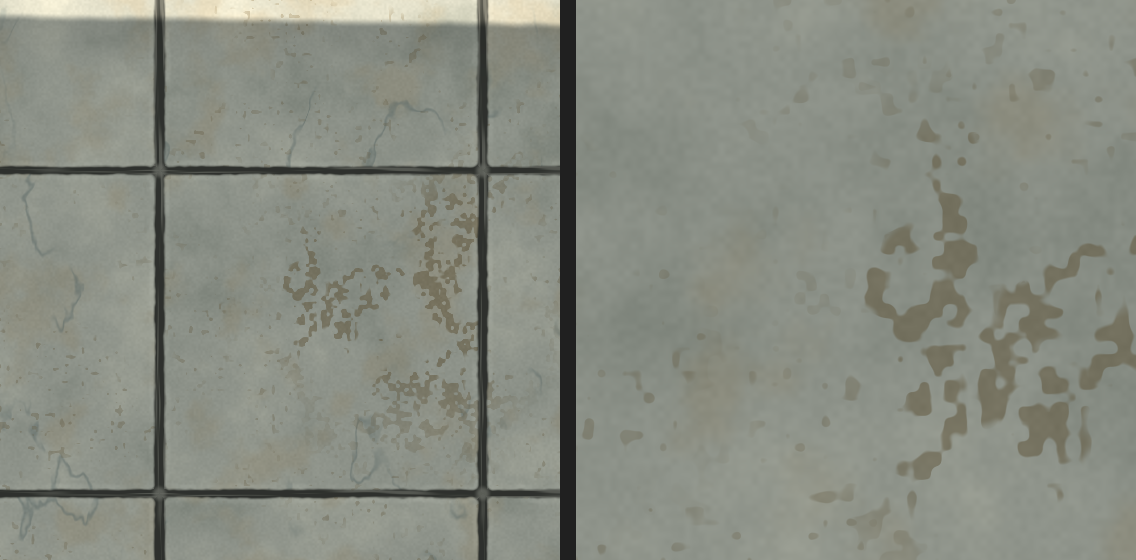
Left, the full canvas; right, a detail of the centre.
Give the GLSL for this texture, as a WebGL 1 fragment shader.

```glsl
precision highp float;
// Weathered grey-green stone tiles with dark grout, rusty specks and a sunlit strip on top.
uniform vec2 u_resolution;

const float PITCH = 0.577;                        // tile spacing
const vec2 GRID_ORIGIN = vec2(0.285, 0.1185);     // a grout crossing
const vec2 GROUT_HALF = vec2(0.0082, 0.0064);     // vertical, horizontal joints
const float CORNER_RADIUS = 0.010;
const float SUN_LEFT = 0.971;                     // shadow edge height at each side
const float SUN_RIGHT = 0.955;
const vec2 RUST_CENTER = vec2(0.72, 0.49);

const vec3 STONE_DARK = vec3(0.49, 0.515, 0.48);
const vec3 STONE_MID = vec3(0.555, 0.575, 0.54);
const vec3 STONE_LIGHT = vec3(0.61, 0.625, 0.58);
const vec3 OCHRE = vec3(0.55, 0.53, 0.45);
const vec3 RUST = vec3(0.41, 0.38, 0.29);
const vec3 VEIN = vec3(0.37, 0.42, 0.41);
const vec3 GROUT_DARK = vec3(0.18, 0.19, 0.175);
const vec3 GROUT_LIGHT = vec3(0.36, 0.37, 0.345);
const vec3 SUN_TINT = vec3(1.63, 1.55, 1.49);

float hash(vec2 p) {
  vec3 q = fract(vec3(p.xyx) * 0.1031);
  q += dot(q, q.yzx + 33.33);
  return fract((q.x + q.y) * q.z);
}

float noise(vec2 p) {
  vec2 i = floor(p), f = fract(p);
  f = f * f * (3.0 - 2.0 * f);
  return mix(mix(hash(i), hash(i + vec2(1, 0)), f.x),
             mix(hash(i + vec2(0, 1)), hash(i + vec2(1, 1)), f.x), f.y);
}

float fbm(vec2 p) {
  float sum = 0.0, amp = 0.5;
  for (int i = 0; i < 5; i++) {
    sum += amp * noise(p);
    p = mat2(1.6, 1.2, -1.2, 1.6) * p + 17.3;
    amp *= 0.5;
  }
  return sum / 0.97;
}

// Thin band along the middle contour of a noise field
float contour(float field, float width) {
  return 1.0 - smoothstep(0.0, width, abs(field - 0.5));
}

vec3 stoneColor(vec2 uv, vec2 id) {
  vec2 p = uv + 7.0 * vec2(hash(id + 3.0), hash(id + 9.0));
  // Cloudy base, slightly different and lighter towards the bottom
  float cloud = fbm(p * 9.0) - 0.5 + 0.25 * (fbm(p * 38.0) - 0.5);
  float tone = 0.52 + 0.9 * cloud + 0.16 * (0.5 - uv.y) + 0.1 * (hash(id) - 0.5);
  vec3 col = mix(STONE_DARK, STONE_MID, smoothstep(0.08, 0.5, tone));
  col = mix(col, STONE_LIGHT, smoothstep(0.45, 0.9, tone));
  col = mix(col, OCHRE, 0.45 * smoothstep(0.5, 0.75, fbm(p * 12.0 + 31.0)));

  // Bluish creases, mostly upright
  vec2 warp = 0.05 * vec2(fbm(p * 8.0), fbm(p * 8.0 + 50.0));
  float crease = contour(fbm((p + warp) * vec2(9.0, 4.5)), 0.028);
  crease *= smoothstep(0.48, 0.68, noise(p * 7.0 + 12.0));
  col = mix(col, VEIN, 0.5 * crease);

  // Branching rust made of small specks
  vec2 r = (uv - RUST_CENTER) / vec2(0.30, 0.23);
  float patchy = 0.75 * exp(-dot(r, r)) + 0.55 * noise(uv * 6.0 + 5.0);
  float path = contour(fbm(uv * 6.5 + 2.0), 0.10);
  float speck = noise(uv * 135.0) * 0.65 + noise(uv * 70.0 + 8.0) * 0.35;
  float rust = smoothstep(0.50, 0.60, speck + 0.28 * path - 0.20);
  rust *= smoothstep(0.45, 0.85, patchy) * smoothstep(0.05, 0.5, path);
  float stray = smoothstep(0.72, 0.80, speck) * smoothstep(0.45, 0.7, fbm(uv * 8.0 + 40.0));
  col = mix(col, RUST, 0.65 * max(rust, 0.6 * stray));
  return col + 0.025 * (noise(uv * 250.0) - 0.5);
}

vec3 groutColor(vec2 uv, vec2 toLine) {
  // Streaks run along whichever joint is nearer
  bool upright = abs(toLine.x) < abs(toLine.y);
  vec2 along = upright ? vec2(toLine.x, uv.y) : vec2(toLine.y, uv.x);
  along.x += 0.002 * (noise(vec2(along.y * 18.0, 4.0)) - 0.5);
  float streak = noise(vec2(along.x * 330.0 + 60.0, along.y * 11.0));
  vec3 col = mix(GROUT_DARK, GROUT_LIGHT, 0.85 * smoothstep(0.45, 0.9, streak));
  float crossing = 1.0 - smoothstep(0.005, 0.017, length(toLine));
  return mix(col, GROUT_LIGHT * 1.1, 0.8 * crossing);
}

void main() {
  vec2 uv = gl_FragCoord.xy / u_resolution;
  float pixel = 1.0 / min(u_resolution.x, u_resolution.y);

  // Rounded tile outline with a worn, wavy edge
  vec2 cell = (uv - GRID_ORIGIN) / PITCH;
  vec2 id = floor(cell);
  vec2 local = (fract(cell) - 0.5) * PITCH;
  vec2 toLine = 0.5 * PITCH - abs(local);
  vec2 q = GROUT_HALF + CORNER_RADIUS - toLine;
  float edge = length(max(q, 0.0)) + min(max(q.x, q.y), 0.0) - CORNER_RADIUS;
  edge += 0.0026 * (noise(uv * 28.0) - 0.5) + 0.0018 * (noise(uv * 100.0) - 0.5);

  // Tile face with a pale rim and a soft dark lip
  vec3 stone = stoneColor(uv, id);
  float rim = smoothstep(-0.013, -0.007, edge) * (1.0 - smoothstep(-0.005, -0.001, edge));
  stone += 0.035 * rim * noise(uv * 30.0 + 6.0);
  stone *= 1.0 - 0.22 * smoothstep(-0.004, 0.0, edge);
  float soft = max(pixel, 0.0012);
  vec3 col = mix(stone, groutColor(uv, sign(local) * toLine), smoothstep(-soft, soft, edge));

  // Sun above a slanted soft shadow edge
  float sunEdge = mix(SUN_LEFT, SUN_RIGHT, uv.x) + 0.003 * (noise(uv * 25.0) - 0.5);
  float sun = smoothstep(-0.009, 0.009, uv.y - sunEdge);
  col *= 1.0 - 0.07 * smoothstep(-0.12, 0.0, uv.y - sunEdge) * (1.0 - sun);
  col *= mix(vec3(1.0), SUN_TINT, sun);
  gl_FragColor = vec4(clamp(col, 0.0, 1.0), 1.0);
}
```
